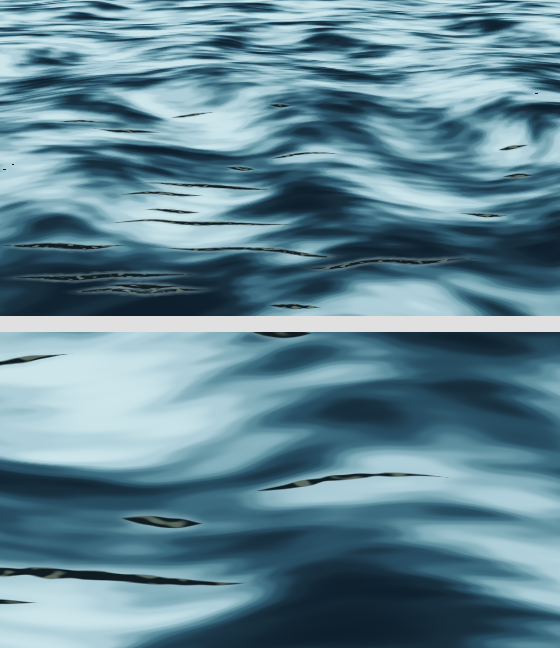
Top, the full canvas; bottom, a detail of the centre.
Reproduce this texture procedurally as a WebGL 1 fragment shader.

```glsl
precision highp float;

uniform vec2 u_resolution;

vec2 hash2(vec2 p) {
  vec3 h = fract(vec3(p.xyx) * vec3(0.1031, 0.1030, 0.0973));
  h += dot(h, h.yzx + 33.33);
  return fract((h.xx + h.yz) * h.zy);
}

float corner(vec2 cell, vec2 f, vec2 offset) {
  return dot(hash2(cell + offset) * 2.0 - 1.0, f - offset);
}

float gradientNoise(vec2 p) {
  vec2 cell = floor(p), f = p - cell;
  vec2 w = f * f * f * (f * (f * 6.0 - 15.0) + 10.0);
  float low = mix(corner(cell, f, vec2(0.0)), corner(cell, f, vec2(1.0, 0.0)), w.x);
  float high = mix(corner(cell, f, vec2(0.0, 1.0)), corner(cell, f, vec2(1.0)), w.x);
  return mix(low, high, w.y);
}

// Layered ripples; each layer is bent by the swell beneath it
float waves(vec2 plane, float footprint) {
  vec2 q = plane * vec2(1.5, 5.5) + 40.0;
  q.y += 1.3 * gradientNoise(plane * vec2(1.1, 2.0) + 7.0);
  float height = 0.0, amplitude = 1.0, frequency = 5.5, tilt = 0.3;
  for (int i = 0; i < 4; i++) {
    float visible = 1.0 - smoothstep(0.45, 1.1, frequency * footprint);
    vec2 bent = q + vec2(0.0, tilt * q.x + 1.1 * height);
    height += amplitude * visible * gradientNoise(bent);
    q = q * vec2(1.8, 2.0) + vec2(17.3, 9.1);
    frequency *= 2.0;
    amplitude *= i == 0 ? 0.8 : 0.56;
    tilt *= -0.8;
  }
  return height;
}

vec3 waterColor(float t) {
  vec3 c = mix(vec3(0.05, 0.12, 0.17), vec3(0.09, 0.18, 0.24), smoothstep(0.0, 0.07, t));
  c = mix(c, vec3(0.15, 0.30, 0.38), smoothstep(0.07, 0.21, t));
  c = mix(c, vec3(0.23, 0.42, 0.50), smoothstep(0.21, 0.36, t));
  c = mix(c, vec3(0.36, 0.56, 0.62), smoothstep(0.36, 0.52, t));
  c = mix(c, vec3(0.52, 0.69, 0.74), smoothstep(0.52, 0.70, t));
  c = mix(c, vec3(0.68, 0.81, 0.85), smoothstep(0.70, 0.88, t));
  return mix(c, vec3(0.80, 0.90, 0.92), smoothstep(0.90, 1.0, t));
}

void main() {
  vec2 uv = gl_FragCoord.xy / u_resolution.y;
  float aspect = u_resolution.x / u_resolution.y;
  float pixel = 1.0 / u_resolution.y;

  // Perspective onto the water plane
  float depth = 1.0 / (1.3 - uv.y);
  vec2 plane = vec2((uv.x - 0.5 * aspect) * depth, depth);
  float height = waves(plane, depth * depth * pixel);
  float tone = 1.0 / (1.0 + exp(-6.8 * height - 2.2 * (uv.y - 0.48)));
  vec3 color = waterColor(tone);

  // Thin dark reflections with pale rims, smaller with distance
  float ripple = gradientNoise(uv * vec2(5.0, 3.0) + 20.0);
  float grain = gradientNoise(uv * vec2(38.0, 130.0));
  vec3 sliverColor = mix(vec3(0.06, 0.11, 0.13), vec3(0.36, 0.42, 0.38), smoothstep(0.02, 0.3, grain));
  for (int i = 0; i < 20; i++) {
    vec2 place = hash2(vec2(float(i), 3.7));
    vec2 shape = hash2(vec2(float(i), 11.2));
    vec2 center = vec2(place.x * aspect, mix(0.02, 0.70, (float(i) + place.y) / 20.0));
    float nearness = 1.3 - center.y;
    vec2 d = uv - center;
    d.y += 0.03 * ripple + (shape.y - 0.5) * 0.08 * d.x;
    float along = d.x / (nearness * mix(0.05, 0.28, shape.x * shape.x));
    float halfWidth = 0.007 * nearness * (1.0 - along * along) * (0.75 + ripple + 0.6 * grain);
    float edge = abs(d.y) - halfWidth;
    float rim = (1.0 - smoothstep(0.0, 0.012 * nearness, edge)) * (1.0 - smoothstep(0.6, 1.3, abs(along)));
    color = mix(color, vec3(0.64, 0.78, 0.82), 0.45 * rim);
    color = mix(color, sliverColor, 1.0 - smoothstep(-pixel, pixel, edge));
  }

  gl_FragColor = vec4(color, 1.0);
}
```
